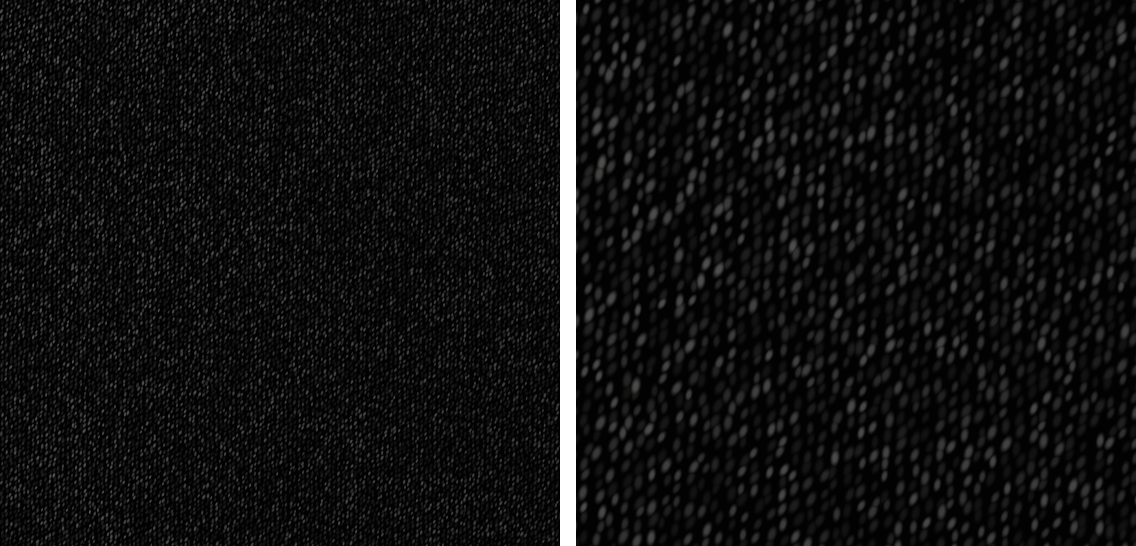
Left, the full canvas; right, a detail of the centre.
Reproduce this texture procedurally as a Shadertoy shader.

```glsl
const vec2 CELLS = vec2(125.0, 112.0);     // threads per canvas height
const vec2 GRAIN_SIZE = vec2(0.36, 0.63);  // half width and half length, in cells
const float JITTER = 0.5;
const float LEAN = 0.42;                   // clockwise from vertical, radians
const float LEAN_SPREAD = 0.5;
const float BAND_COLUMNS = 14.0;           // width of one herringbone band
const float TWILL_STEP = 0.4;              // row shift between columns
const float PEAK_DIM = 0.06;
const float PEAK_BRIGHT = 0.285;
const vec3 CLOTH_BLACK = vec3(0.008);
const vec3 THREAD_TINT = vec3(1.0, 1.0, 0.99);

vec3 hash3(vec2 cell) {
    vec3 p = fract(cell.xyx * vec3(0.1031, 0.1030, 0.0973));
    p += dot(p, p.yxz + 33.33);
    return fract((p.xxy + p.yzz) * p.zyx);
}

// Row shift that climbs and falls in alternate bands
float herringbone(float column) {
    float phase = mod(column, 2.0 * BAND_COLUMNS);
    return TWILL_STEP * abs(phase - BAND_COLUMNS);
}

// One soft leaning stitch
float grain(vec2 offset, vec3 rnd, float size) {
    float angle = LEAN + LEAN_SPREAD * (rnd.z - 0.5);
    float c = cos(angle), s = sin(angle);
    vec2 local = vec2(c * offset.x - s * offset.y, s * offset.x + c * offset.y);
    float d = length(local / (GRAIN_SIZE * size));
    return 1.0 - smoothstep(0.25, 1.12, d);
}

// Brightest stitch among the neighbouring threads
float weave(vec2 p) {
    float light = 0.0;
    for (int i = -1; i <= 1; i++) {
        float column = floor(p.x) + float(i);
        float y = p.y + herringbone(column);
        for (int j = -1; j <= 1; j++) {
            vec2 cell = vec2(column, floor(y) + float(j));
            vec3 place = hash3(cell + 17.0);
            vec3 look = hash3(cell + 271.0);
            vec2 center = cell + 0.5 + JITTER * (place.xy - 0.5);
            float peak = mix(PEAK_DIM, PEAK_BRIGHT, look.x * look.x);
            float size = mix(0.8, 1.15, look.y);
            light = max(light, peak * grain(vec2(p.x, y) - center, place, size));
        }
    }
    return light;
}

// Broad uneven lighting, fading to the right
float sheen(vec2 uv) {
    float ripple = sin(uv.x * 9.0 + 2.0 * sin(uv.y * 4.0)) * sin(uv.y * 7.0 + 1.0);
    return mix(1.12, 0.9, uv.x) + 0.08 * (uv.y - 0.5) + 0.04 * ripple;
}

void mainImage(out vec4 fragColor, in vec2 fragCoord) {
    vec2 uv = fragCoord / iResolution.y;
    float light = weave(uv * CELLS) * sheen(uv);
    fragColor = vec4(CLOTH_BLACK + THREAD_TINT * light, 1.0);
}
```
